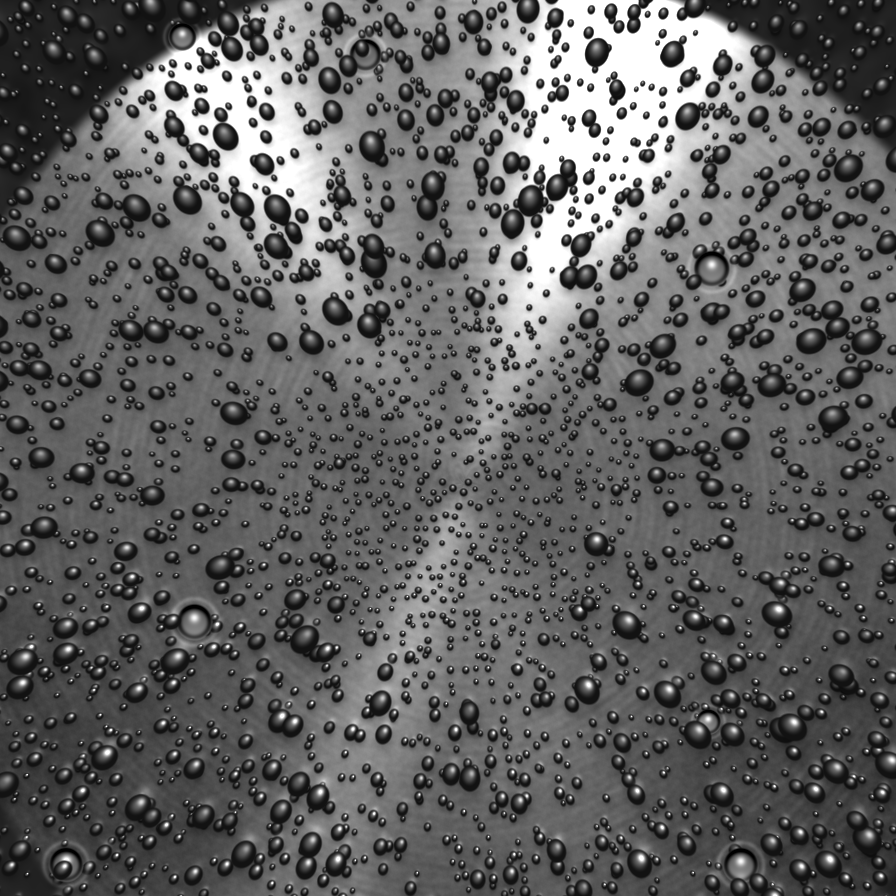
A Shadertoy shader for this texture:

```glsl
// Gas bubbles clinging above a brushed metal disc, in black and white.
// Soft light wedges fan out from the hub; jittered cell layers scatter
// the bubbles, tiny and crowded at the hub, larger and sparser outside.

const vec2  HUB = vec2(0.52, 0.46);          // where the light wedges meet
const vec2  DISC_CENTER = vec2(0.527, 0.424);
const float DISC_RADIUS = 0.615;
const float DARK_SURROUND = 0.13;
const float BASE_TONE = 0.40;
const float SOFTNESS = 0.0013;               // blur of bubble outlines
const float RIM_TONE = 0.07;
const float BODY_TONE = 0.34;
const float SCRATCH_AMOUNT = 0.035;

vec2 hash2(vec2 p) {
    vec3 q = fract(vec3(p.xyx) * vec3(0.1031, 0.1030, 0.0973));
    q += dot(q, q.yzx + 33.33);
    return fract((q.xx + q.yz) * q.zy);
}

// Layered sines, roughly -1 to 1
float ripple(vec2 p) {
    float sum = 0.0, amp = 0.5;
    for (int i = 0; i < 4; i++) {
        sum += amp * sin(p.x + 1.7 * sin(p.y)) * cos(p.y + 1.3 * sin(p.x));
        p = mat2(1.5, 1.1, -1.1, 1.5) * p + 2.3;
        amp *= 0.6;
    }
    return sum;
}

// Beam of light leaving the hub, widening with distance
float wedge(vec2 v, float degrees, float spread) {
    float a = radians(degrees);
    vec2 axis = vec2(cos(a), sin(a));
    float along = dot(v, axis);
    float across = dot(v, vec2(-axis.y, axis.x)) / (spread * max(along, 0.0) + 0.012);
    return exp(-across * across) * smoothstep(-0.01, 0.05, along);
}

float metal(vec2 p) {
    vec2 v = p - HUB;
    float r = length(v);
    float cloud = ripple(p * 17.0);
    vec2 bent = v + 0.008 * vec2(ripple(p * 60.0), ripple(p * 55.0 + 9.0));

    // Broad shading: pale towards the top, dim in the lower corners
    float tone = BASE_TONE + 0.04 * cloud;
    tone += 0.36 * max(v.y, 0.0) * smoothstep(0.55, 0.1, abs(v.x));
    tone += 0.10 * smoothstep(0.0, 0.3, v.x) * smoothstep(0.0, 0.2, v.y);
    tone -= 0.15 * smoothstep(0.15, 0.6, r) * smoothstep(0.1, -0.3, v.y);

    // Light wedges
    tone += wedge(bent, 70.0, 0.19) * (0.22 + 0.75 * smoothstep(0.05, 0.5, r));
    tone += wedge(bent, 123.0, 0.17) * (0.08 + 0.55 * smoothstep(0.1, 0.5, r));
    tone += wedge(bent, 249.0, 0.17) * (0.27 - 0.15 * r);
    tone += wedge(bent, 283.0, 0.25) * 0.09;

    // Brushed arcs and fine grain
    float angle = atan(v.y, v.x);
    float arcs = sin(r * 420.0 + 3.0 * sin(angle * 5.0)) * sin(r * 173.0 + angle * 4.0);
    tone += SCRATCH_AMOUNT * (arcs * (0.5 + cloud) + ripple(p * 190.0));

    float outside = smoothstep(-0.008, 0.012, length(p - DISC_CENTER) - DISC_RADIUS);
    return mix(tone, DARK_SURROUND + 0.05 * cloud, outside);
}

// One layer of dark glossy beads; density is given at the hub and outside
float beads(float tone, vec2 p, float cells, float seed, vec2 sizes, vec2 density) {
    vec2 home = floor(p * cells);
    float blur = max(SOFTNESS, 0.8 / iResolution.y);
    for (int k = 0; k < 9; k++) {
        vec2 id = home + vec2(k % 3, k / 3) - 1.0;
        vec2 spot = hash2(id + seed);
        vec2 trait = hash2(id + seed + 71.7);
        vec2 c = (id + 0.5 + 0.85 * (spot - 0.5)) / cells;
        vec2 away = c - HUB;
        float dist = length(away);
        float zone = smoothstep(0.14, 0.27, dist + 0.035 * ripple(c * 22.0));
        if (trait.x > mix(density.x, density.y, zone)) continue;

        float radius = mix(sizes.x, sizes.y, trait.y * trait.y * 0.6 + trait.y * 0.4);
        float low = smoothstep(0.1, -0.2, away.y);
        vec2 q = (p - c) / radius;
        vec2 dir = away / max(dist, 0.001);
        q -= dir * dot(q, dir) * 0.2 * zone;

        // Contact shadow below, stray light above
        vec2 below = q - vec2(0.1, -0.5);
        vec2 above = q - vec2(0.35, 0.95);
        tone *= 1.0 - 0.3 * exp(-0.9 * dot(below, below));
        tone += (0.05 + 0.22 * low * spot.x) * exp(-3.0 * dot(above, above));

        // Body, lit core and glint
        float shade = mix(BODY_TONE, RIM_TONE, smoothstep(0.15, 0.85, length(q - vec2(-0.05, 0.2))));
        vec2 g = q - vec2(-0.1 + 0.3 * low, 0.42);
        shade += (0.25 + 0.5 * spot.y * (0.4 + low)) * exp(-11.0 * dot(g, g));
        float edge = blur / radius;
        tone = mix(tone, shade, 1.0 - smoothstep(1.0 - edge, 1.0 + edge, length(q)));
    }
    return tone;
}

// Rare large clear domes with a dark ring and a pale halo
float domes(float tone, vec2 p, float cells) {
    vec2 id = floor(p * cells);
    vec2 spot = hash2(id + 13.0), trait = hash2(id + 57.0);
    float radius = mix(0.014, 0.02, trait.y);
    vec2 q = (p - (id + 0.5 + 0.5 * (spot - 0.5)) / cells) / radius;
    float d = length(q);
    float present = step(trait.x, 0.17);
    float shade = 0.43 - 0.18 * q.y + 0.6 * exp(-14.0 * dot(q - vec2(0.0, 0.25), q - vec2(0.0, 0.25)));
    shade -= 0.35 * exp(-40.0 * (d - 0.85) * (d - 0.85));
    tone += present * 0.14 * exp(-50.0 * (d - 1.3) * (d - 1.3));
    return mix(tone, shade, present * (1.0 - smoothstep(0.92, 1.08, d)));
}

void mainImage(out vec4 fragColor, in vec2 fragCoord) {
    vec2 p = fragCoord / iResolution.y;
    float tone = metal(p);
    tone = beads(tone, p, 74.0, 5.0, vec2(0.0027, 0.0046), vec2(0.85, 0.22));
    tone = beads(tone, p, 43.0, 131.0, vec2(0.0038, 0.0078), vec2(0.06, 0.52));
    tone = domes(tone, p, 8.0);
    tone = beads(tone, p, 25.0, 307.0, vec2(0.0075, 0.0145), vec2(0.0, 0.56));
    fragColor = vec4(vec3(clamp(tone, 0.0, 1.0)), 1.0);
}
```
